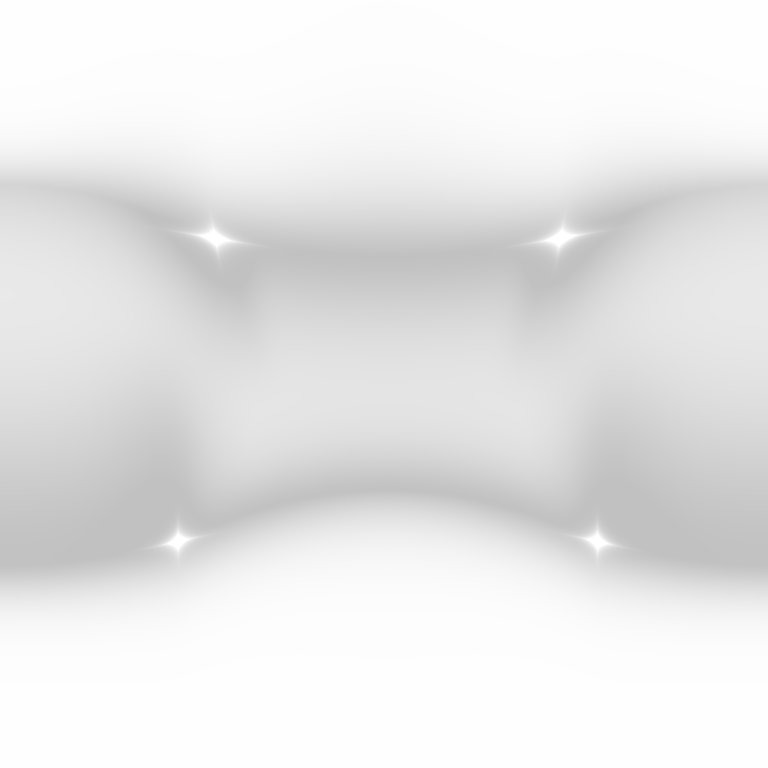
Write a Shadertoy shader that draws this background.

```glsl
// Soft grey cushions pressed together, with bright sparkles where their seams meet.

const float AXIS = 0.505;                     // mirror axis
const float WHITE = 0.995;
const float SHADE = 0.755;                    // darkest seam tone
const float CENTER_TONE = 0.905;
const float SIDE_TONE = 0.925;
const vec2 UPPER_STAR = vec2(0.280, 0.310);   // y measured from the top
const vec2 LOWER_STAR = vec2(0.232, 0.705);
const float UPPER_EDGE_Y = 0.242;             // seam heights at the canvas sides
const float LOWER_EDGE_Y = 0.735;
const float UPPER_MID_Y = 0.332;              // seam heights on the axis
const float LOWER_MID_Y = 0.638;
const float SEAM_BLUR = 0.006;
const float STAR_GAIN = 2.2;

// Two parabolas joined at a star: one from the side, one across the middle.
float seamHeight(float m, vec2 star, float edgeY, float midY) {
    float side = m / star.x;
    float mid = (AXIS - m) / (AXIS - star.x);
    return m < star.x ? mix(edgeY, star.y, side * side)
                      : mix(midY, star.y, mid * mid);
}

// Shadow that fades with distance from a seam.
float falloff(float d, float width, float power) {
    return exp(-pow(max(d, 0.0) / width, power));
}

// Crease with a wide shadow on its left and a narrow one on its right.
float crease(float d, float left, float right) {
    float k = d / (d < 0.0 ? left : right);
    return exp(-k * k);
}

// Four-pointed concave glow with sheared arms.
float sparkle(vec2 d, vec2 size, vec2 shear) {
    vec2 arms = abs(d - shear * d.yx) / size;
    float r = pow(arms.x, 0.72) + pow(arms.y, 0.72);
    return min(STAR_GAIN * exp(-2.5 * pow(r, 1.6)), 1.0);
}

// Cushions above and below the seams fade out to white.
float topTone(float d, float side, float mid) {
    float width = mix(mix(0.036, 0.062, side), 0.088, mid);
    return WHITE - mix(0.165, 0.235, side) * falloff(d, width, 1.3);
}

float bottomTone(float d, float side, float mid) {
    float width = mix(mix(0.045, 0.053, side), 0.046, mid);
    return WHITE - 0.235 * falloff(d, width, mix(1.4, 1.1, mid));
}

// Side and middle cushions, divided by two bowed vertical creases.
float innerTone(float m, float y, float fromUpper, float fromLower, float side) {
    float middle = CENTER_TONE
        - 0.15 * falloff(fromUpper, 0.09, 1.6)
        - 0.145 * falloff(fromLower, 0.055, 1.5);
    float flank = SIDE_TONE
        - mix(0.09, 0.16, side) * falloff(fromUpper, mix(0.06, 0.08, side), 1.2)
        - 0.165 * falloff(fromLower, 0.20, 2.0);

    float outerBow = (0.56 - y) / 0.25;
    float innerBow = (LOWER_STAR.y - y) / 0.30;
    float outerX = 0.33 - 0.045 * outerBow * outerBow;
    float innerX = LOWER_STAR.x - 0.04 * innerBow * innerBow;
    float tone = mix(flank, middle, smoothstep(innerX - 0.03, outerX + 0.01, m));

    float outerFade = 1.0 - smoothstep(0.34, 0.55, y);
    float innerFade = smoothstep(0.40, 0.58, y);
    tone -= 0.065 * outerFade * crease(m - outerX, 0.075, 0.03);
    tone -= 0.035 * innerFade * crease(m - innerX, 0.09, 0.035);
    return max(tone, SHADE);
}

void mainImage(out vec4 fragColor, in vec2 fragCoord) {
    // Fold the canvas about its axis; y runs downward
    vec2 uv = fragCoord / iResolution.xy;
    float m = AXIS - abs(uv.x - AXIS);
    float y = 1.0 - uv.y;

    // Seams
    float upper = seamHeight(m, UPPER_STAR, UPPER_EDGE_Y, UPPER_MID_Y);
    float lower = seamHeight(m, LOWER_STAR, LOWER_EDGE_Y, LOWER_MID_Y);
    float side = smoothstep(0.0, UPPER_STAR.x, m);
    float upperMid = smoothstep(UPPER_STAR.x - 0.02, AXIS, m);
    float lowerMid = smoothstep(LOWER_STAR.x - 0.02, AXIS, m);

    // Cushions
    float tone = innerTone(m, y, y - upper, lower - y, side);
    tone = mix(topTone(upper - y, side, upperMid), tone,
               smoothstep(-SEAM_BLUR, SEAM_BLUR, y - upper));
    tone = mix(tone, bottomTone(y - lower, side, lowerMid),
               smoothstep(-SEAM_BLUR, SEAM_BLUR, y - lower));

    // Sparkles
    vec2 p = vec2(m, y);
    float glow = max(
        sparkle(p - UPPER_STAR, vec2(0.055, 0.030), vec2(0.18, 0.17)),
        sparkle(p - LOWER_STAR, vec2(0.040, 0.030), vec2(0.0, -0.22)));
    tone = mix(tone, 1.0, glow);

    fragColor = vec4(vec3(tone), 1.0);
}
```
